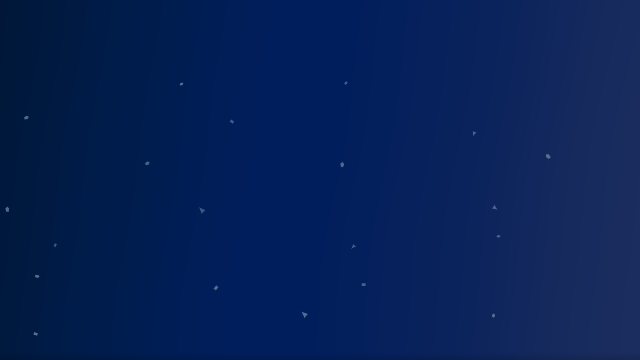
This background is drawn by a Shadertoy shader. Its source:

```glsl
// Deep blue backdrop with a few pale, angular flakes drifting over it.
// A slanted, gently waved colour ramp forms the backdrop; a loop scatters
// small stretched polygons below the empty upper band.

const int FLAKE_COUNT = 20;
const float FLAKE_TOP = 0.77;      // flakes stay below this height
const float EDGE_SOFTNESS = 0.003; // in canvas heights
const vec3 FLAKE_COLOR = vec3(0.40, 0.52, 0.62);

vec2 hash2(float n) {
    return fract(sin(vec2(n * 12.71, n * 31.17) + vec2(1.3, 4.1)) * 4375.85);
}

mat2 rotation(float angle) {
    float c = cos(angle), s = sin(angle);
    return mat2(c, -s, s, c);
}

// Signed distance to a regular polygon with the given inner radius
float polygonDistance(vec2 p, float sides, float radius) {
    float sector = 6.28318 / sides;
    float angle = atan(p.y, p.x);
    return cos(floor(0.5 + angle / sector) * sector - angle) * length(p) - radius;
}

// Slow layered sines that bend the colour bands
float softWaves(vec2 p) {
    return sin(p.y * 5.0 + p.x * 2.0) * 0.6 + sin(p.y * 11.0 - p.x * 7.0 + 1.7) * 0.4;
}

// Piecewise ramp from near-black navy to dusty indigo
vec3 backdropRamp(float t) {
    vec3 color = mix(vec3(0.0, 0.092, 0.225), vec3(0.0, 0.110, 0.290), smoothstep(-0.04, 0.18, t));
    color = mix(color, vec3(0.003, 0.118, 0.362), smoothstep(0.12, 0.42, t));
    color = mix(color, vec3(0.030, 0.132, 0.360), smoothstep(0.48, 0.70, t));
    return mix(color, vec3(0.105, 0.175, 0.368), smoothstep(0.64, 1.02, t));
}

vec3 backdrop(vec2 uv) {
    float slant = -0.07 * (uv.y - 0.5);
    float glow = -0.10 * uv.x * uv.x * pow(uv.y - 0.45, 2.0);
    vec3 color = backdropRamp(uv.x + slant + glow + 0.008 * softWaves(uv));
    return color * mix(0.88, 1.0, smoothstep(0.0, 0.025, uv.y));
}

// Coverage of one irregular flake centred on the origin
float flakeCoverage(vec2 p, vec2 seed, float softness) {
    float sides = 3.0 + floor(seed.x * 3.99);
    float radius = mix(0.0038, 0.0064, seed.y) * mix(0.8, 1.0, (sides - 3.0) / 3.0);
    vec2 q = rotation(6.28318 * seed.y) * p;
    q *= vec2(0.85, 1.2);
    float d = polygonDistance(q, sides, radius);
    return 1.0 - smoothstep(-0.5 * softness, 0.5 * softness, d);
}

void mainImage(out vec4 fragColor, in vec2 fragCoord) {
    vec2 uv = fragCoord / iResolution.xy;
    float aspect = iResolution.x / iResolution.y;
    float softness = max(EDGE_SOFTNESS, 1.2 / iResolution.y);
    vec3 color = backdrop(uv);

    // Evenly spread positions, loosened by a random offset
    for (int i = 0; i < FLAKE_COUNT; i++) {
        float n = float(i) + 1.0;
        vec2 jitter = (hash2(n) - 0.5) * vec2(0.08, 0.10);
        vec2 center = fract(n * vec2(0.7549, 0.5698) + jitter) * vec2(1.0, FLAKE_TOP);
        vec2 offset = (uv - center) * vec2(aspect, 1.0);
        vec2 seed = hash2(n + 40.0);
        float opacity = mix(0.55, 0.85, hash2(n + 80.0).x);
        color = mix(color, FLAKE_COLOR, opacity * flakeCoverage(offset, seed, softness));
    }

    fragColor = vec4(color, 1.0);
}
```
